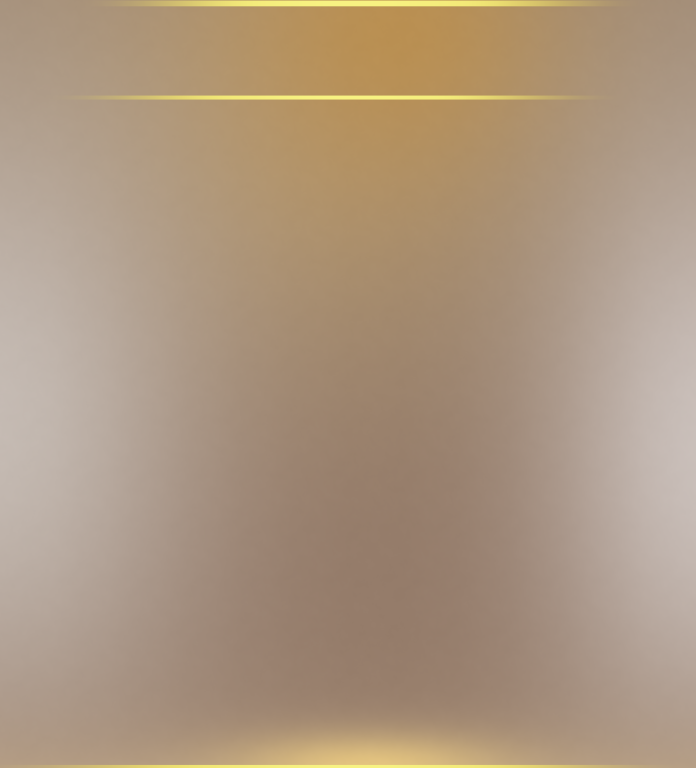
A WebGL 1 fragment shader for this background:

```glsl
precision highp float;

uniform vec2 u_resolution;

// Soft elliptical falloff, 1 at the centre
float glow(vec2 p, vec2 center, vec2 radius) {
  vec2 d = (p - center) / radius;
  return exp(-dot(d, d));
}

// Horizontal bar whose ends taper out
float bar(vec2 p, vec2 center, float halfLength, float halfHeight) {
  float pixel = 1.0 / u_resolution.y;
  float body = 1.0 - smoothstep(-0.5 * pixel, 0.5 * pixel, abs(p.y - center.y) - halfHeight);
  float taper = 1.0 - smoothstep(0.35, 1.0, abs(p.x - center.x) / halfLength);
  return body * taper;
}

// Fine mottling from layered, rotated sines
float mottle(vec2 p) {
  float sum = 0.0;
  float weight = 0.5;
  p *= 90.0;
  for (int i = 0; i < 4; i++) {
    sum += weight * sin(p.x + 1.7 * sin(p.y)) * sin(p.y + 1.3 * sin(p.x));
    p = mat2(1.2, 1.5, -1.5, 1.2) * p + 2.3;
    weight *= 0.7;
  }
  return sum;
}

void main() {
  vec2 uv = gl_FragCoord.xy / u_resolution;
  float aspect = u_resolution.x / u_resolution.y;

  // Brown wall, warmer towards the top
  vec3 color = mix(vec3(0.57, 0.47, 0.40), vec3(0.61, 0.52, 0.43), smoothstep(0.25, 0.95, uv.y));

  // Gold light falling from above, with a wide tan skirt
  color = mix(color, vec3(0.71, 0.59, 0.42), 0.80 * glow(uv, vec2(0.44, 0.86), vec2(0.32, 0.32)));
  color = mix(color, vec3(0.73, 0.56, 0.31), 0.95 * glow(uv, vec2(0.57, 0.97), vec2(0.23, 0.20)));

  // Silver light on both sides
  color = mix(color, vec3(0.77, 0.73, 0.70), glow(uv, vec2(-0.01, 0.46), vec2(0.30, 0.45)));
  color = mix(color, vec3(0.79, 0.75, 0.73), glow(uv, vec2(1.02, 0.42), vec2(0.24, 0.43)));

  // Warm floor and the bright pool in its middle
  color = mix(color, vec3(0.74, 0.64, 0.52), 0.70 * exp(-uv.y / 0.06));
  color = mix(color, vec3(0.92, 0.79, 0.50), 0.90 * glow(uv, vec2(0.53, 0.0), vec2(0.19, 0.042)));

  color += 0.004 * mottle(uv * vec2(aspect, 1.0));

  // Yellow bars, palest at their middle
  float bars = bar(uv, vec2(0.52, 0.9955), 0.41, 0.0038);
  bars = max(bars, bar(uv, vec2(0.48, 0.873), 0.42, 0.0026));
  bars = max(bars, bar(uv, vec2(0.48, 0.0015), 0.52, 0.0026));
  vec3 yellow = mix(vec3(0.90, 0.82, 0.36), vec3(0.97, 0.95, 0.51), glow(uv, vec2(0.5, uv.y), vec2(0.3, 1.0)));
  color = mix(color, yellow, bars);

  gl_FragColor = vec4(color, 1.0);
}
```
